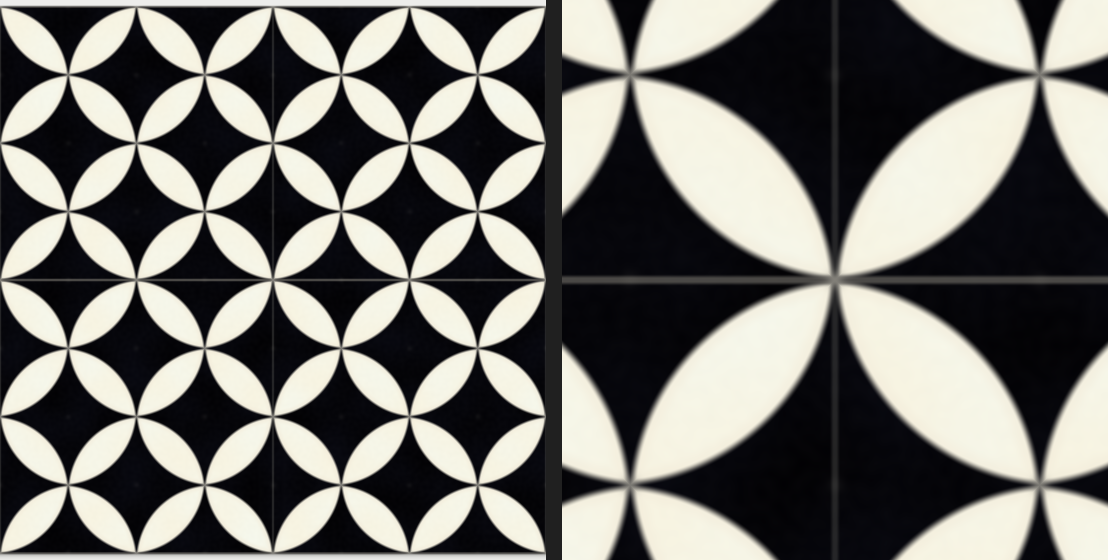
Left, the full canvas; right, a detail of the centre.
Give the GLSL for this pattern, as a WebGL 2 fragment shader.

```glsl
#version 300 es
precision highp float;
// Black cement tiles, two by two, covered by a lattice of cream petals with thin grout seams.

uniform vec2 u_resolution;
out vec4 fragColor;

vec2 hashGradient(vec2 p) {
    vec3 q = fract(vec3(p.xyx) * vec3(0.1031, 0.1030, 0.0973));
    q += dot(q, q.yzx + 33.33);
    float angle = 6.2832 * fract((q.x + q.y) * q.z);
    return vec2(cos(angle), sin(angle));
}

float gradientNoise(vec2 p) {
    vec2 i = floor(p), f = fract(p);
    vec2 w = f * f * f * (f * (f * 6.0 - 15.0) + 10.0);
    vec2 e = vec2(0.0, 1.0);
    float low = mix(dot(hashGradient(i), f), dot(hashGradient(i + e.yx), f - e.yx), w.x);
    float high = mix(dot(hashGradient(i + e), f - e), dot(hashGradient(i + 1.0), f - 1.0), w.x);
    return mix(low, high, w.y);
}

// Signed distance to the pointed petal on the diagonal of a unit cell.
float petalDistance(vec2 f) {
    float along = (f.x + f.y) * 0.7071;
    float across = abs(f.x - f.y) * 0.7071;
    return length(vec2(along, across + 0.855)) - 1.1;
}

float softLine(float d, float halfWidth, float blur) {
    return 1.0 - smoothstep(halfWidth - blur, halfWidth + blur, abs(d));
}

void main() {
    // Eight cells across, with a node at the centre of the canvas.
    vec2 g = (gl_FragCoord.xy / u_resolution - 0.5) * vec2(8.0, 8.19);
    float pixel = 8.0 / u_resolution.x;
    float blur = max(0.024, 0.7 * pixel);

    // Petals turn with the parity of their cell.
    vec2 cell = floor(g);
    vec2 f = fract(g) - 0.5;
    if (mod(cell.x + cell.y, 2.0) > 0.5) f.x = -f.x;
    float d = petalDistance(f);

    // Glaze: navy clouding in the black, warm drift in the cream.
    float cloud = gradientNoise(g * 1.7 + 40.0);
    float grain = gradientNoise(g * 14.0 + 90.0);
    vec3 black = vec3(0.022, 0.022, 0.040) + vec3(0.018, 0.022, 0.040) * cloud + 0.012 * grain;
    vec3 cream = vec3(0.965, 0.960, 0.900) + vec3(0.006, -0.012, -0.035) * cloud + 0.008 * grain;
    cream = mix(cream, vec3(0.95, 0.92, 0.85), 0.5 * smoothstep(-0.09, -0.02, d));
    vec3 color = mix(cream, black, smoothstep(-blur, blur, d));

    // Grout seams every four cells, brighter across than down.
    vec2 seam = g - 4.0 * round(g / 4.0);
    float seamBlur = max(0.012, 0.6 * pixel);
    color = mix(color, vec3(0.30, 0.30, 0.29), 0.45 * softLine(seam.x, 0.016, seamBlur));
    color = mix(color, vec3(0.38, 0.37, 0.35), 0.75 * softLine(seam.y, 0.018, seamBlur));

    // Grey smudge where four petal tips meet, and a faint one between the petals.
    vec2 corner = round(g);
    float isNode = 1.0 - mod(abs(corner.x + corner.y), 2.0);
    float smudge = exp(-dot(g - corner, g - corner) / 0.0016);
    color = mix(color, vec3(0.56, 0.55, 0.52), smudge * mix(0.08, 0.75, isNode));

    // Pale margin above and below, shaded along the lower edge.
    float outside = abs(g.y) - 4.0;
    float shade = g.y < 0.0 ? 0.40 * exp(-max(outside, 0.0) / 0.03) : 0.0;
    vec3 margin = vec3(0.93, 0.93, 0.92) - shade;
    color = mix(color, margin, smoothstep(-seamBlur, 2.0 * seamBlur, outside));

    fragColor = vec4(clamp(color, 0.0, 1.0), 1.0);
}
```
